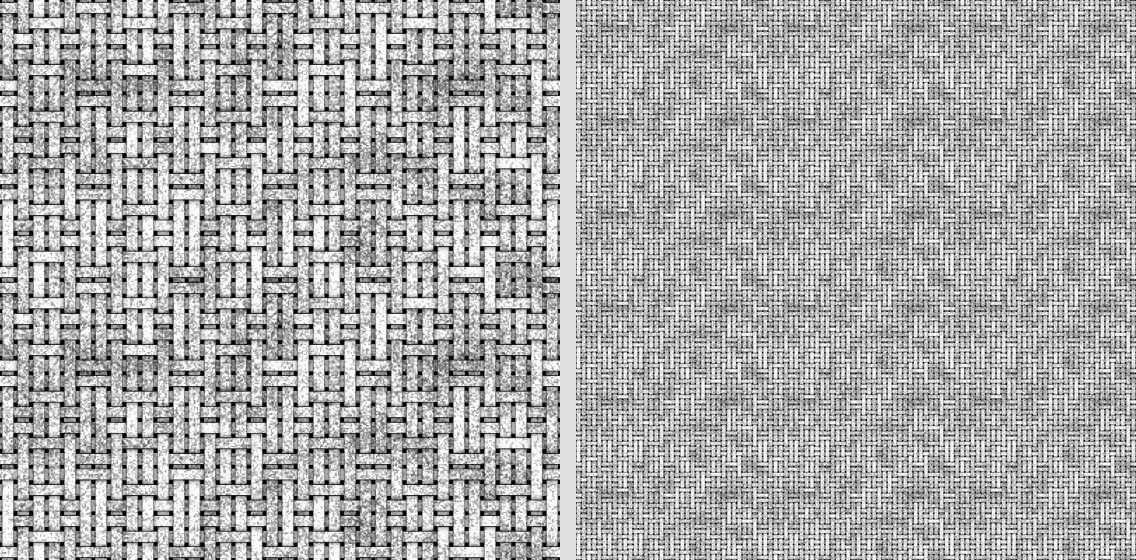
Left: one tile. Right: repeated 3 by 3.
A three.js fragment shader for this pattern:

```glsl
// Woven grey paper strips with grainy wear, dark holes and a six-strip weave repeat.
varying vec2 vUv;

const float STRIPS = 36.0;       // strips across and down: six weave repeats
const float HALF_WIDTH = 0.375;  // half a strip, in strip pitches
const float SOFT = 0.035;        // edge softness, in strip pitches
const float SHADOW_REACH = 0.12;
const vec2 WEFT = vec2(1.0, 0.0);
const vec2 WARP = vec2(0.0, 1.0);
const vec3 HOLE = vec3(0.02);

float hash(vec2 p) {
  vec3 q = fract(vec3(p.xyx) * 0.1031);
  q += dot(q, q.yzx + 33.33);
  return fract((q.x + q.y) * q.z);
}

// Value noise that wraps after a whole number of cells.
float tileNoise(vec2 uv, vec2 cells) {
  vec2 p = uv * cells;
  vec2 i = floor(p);
  vec2 f = fract(p);
  f = f * f * (3.0 - 2.0 * f);
  vec2 a = mod(i, cells);
  vec2 b = mod(i + 1.0, cells);
  return mix(mix(hash(a), hash(vec2(b.x, a.y)), f.x),
             mix(hash(vec2(a.x, b.y)), hash(b), f.x), f.y);
}

// 1 where the strip running along the axis lies on top, in a mirrored 6 by 6 weave.
float isOver(vec2 cell, vec2 axis) {
  vec2 k = mod(cell, 6.0);
  k = min(k, 5.0 - k);
  float weftOver = step(mod(k.x + k.y + 0.5, 3.0), 1.0);
  return mix(1.0 - weftOver, weftOver, axis.x);
}

// One random value for each visible run of a strip.
float runTint(vec2 cell, vec2 axis) {
  float state = isOver(cell, axis);
  for (int i = 0; i < 3; i++) {
    vec2 previous = cell - axis;
    if (abs(isOver(previous, axis) - state) < 0.5) cell = previous;
  }
  return hash(mod(cell, vec2(STRIPS, STRIPS * 0.5)) + axis.x * 57.0);
}

float stripMask(float across) {
  return 1.0 - smoothstep(HALF_WIDTH - SOFT, HALF_WIDTH + SOFT, abs(across));
}

// Brightness of a strip: tint, wear, shadow from crossing strips, edge line.
float stripTone(vec2 cell, vec2 f, vec2 axis, float wear, float lineStrength) {
  float along = dot(f, axis);
  float across = abs(dot(f, axis.yx));
  vec2 side = cell + axis * sign(along);
  float over = isOver(cell, axis);
  float sideOver = isOver(side, axis);

  float tint = runTint(over > 0.5 ? cell : side, axis);
  float tone = clamp(0.75 + 0.22 * tint * tint + wear, 0.12, 0.99);

  float nearEdge = max(abs(along) - HALF_WIDTH, 0.0);
  float farEdge = 1.0 - abs(along) - HALF_WIDTH;
  float shadow = (1.0 - over) * exp(-nearEdge / SHADOW_REACH)
               + (1.0 - sideOver) * exp(-farEdge / SHADOW_REACH);
  float line = smoothstep(HALF_WIDTH - 0.08, HALF_WIDTH - 0.02, across);
  line *= max(over, sideOver);
  return tone * (1.0 - 0.42 * shadow) * (1.0 - lineStrength * line);
}

// Cloudy stains and fine speckle, centred on zero.
float paperWear(vec2 uv) {
  float cloud = 0.6 * tileNoise(uv, vec2(14.0, 7.0))
              + 0.4 * tileNoise(uv, vec2(52.0, 26.0));
  float grain = 0.6 * tileNoise(uv, vec2(400.0, 200.0))
              + 0.4 * tileNoise(uv, vec2(230.0, 115.0));
  return 0.32 * (cloud - 0.5) + 0.95 * (grain - 0.5);
}

void main() {
  vec2 p = vUv * STRIPS;
  vec2 cell = floor(p);
  vec2 f = fract(p) - 0.5;

  // The wear and tints repeat twice up the canvas.
  float wear = paperWear(vUv * vec2(1.0, 2.0));
  vec3 weft = vec3(stripTone(cell, f, WEFT, wear, 0.85));
  vec3 warp = vec3(stripTone(cell, f, WARP, wear, 0.4));
  float weftMask = stripMask(f.y);
  float warpMask = stripMask(f.x);

  // Lay the lower strip over the hole, then the upper one.
  vec3 color;
  if (isOver(cell, WEFT) > 0.5) {
    color = mix(mix(HOLE, warp, warpMask), weft, weftMask);
  } else {
    color = mix(mix(HOLE, weft, weftMask), warp, warpMask);
  }
  gl_FragColor = vec4(color, 1.0);
}
```
